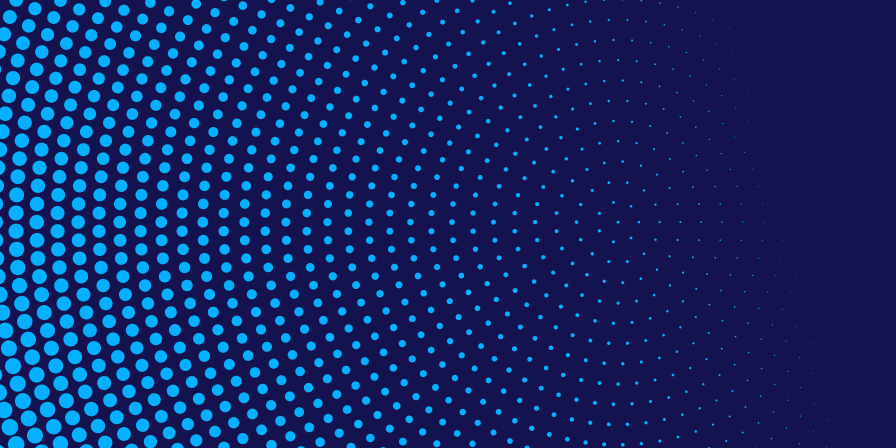
Give the GLSL for this background, as a WebGL 2 fragment shader.

```glsl
#version 300 es
precision highp float;
// Halftone of concentric rings of cyan dots shrinking rightward over deep navy.

uniform vec2 u_resolution;
out vec4 outColor;

const float TAU = 6.2831853;
const float RING_GAP = 0.04635;
const vec2 CENTER = vec2(1.3797, 0.5042);
const vec2 SQUASH = vec2(1.0, 0.975);

// Centre of the dot nearest to p; ring k carries 7k evenly spaced dots.
vec2 nearestDot(vec2 p) {
    vec2 q = (p - CENTER) / SQUASH;
    float ring = round(length(q) / RING_GAP);
    float angleStep = TAU / max(7.0 * ring, 1.0);
    float angle = ring > 0.0 ? round(atan(q.y, q.x) / angleStep) * angleStep : 0.0;
    return CENTER + SQUASH * ring * RING_GAP * vec2(cos(angle), sin(angle));
}

// Dots fade along a slightly tilted axis, largest at the lower left.
float dotRadius(vec2 c) {
    float along = c.x + 0.27 * (c.y - CENTER.y);
    return 0.0172 * pow(max(1.0 - along / 1.927, 0.0), 1.35);
}

void main() {
    // Units of canvas height
    vec2 p = gl_FragCoord.xy / u_resolution.y;
    float pixel = 1.0 / u_resolution.y;

    vec2 c = nearestDot(p);
    float radius = dotRadius(c);

    // Smooth edge, with dots finer than a pixel dimmed by their width
    float coverage = clamp((radius - distance(p, c)) / pixel + 0.5, 0.0, 1.0);
    coverage *= min(2.0 * radius / pixel, 1.0);

    vec3 navy = vec3(0.08, 0.07, 0.31);
    vec3 cyan = vec3(0.02, 0.69, 1.0);
    outColor = vec4(mix(navy, cyan, coverage), 1.0);
}
```
